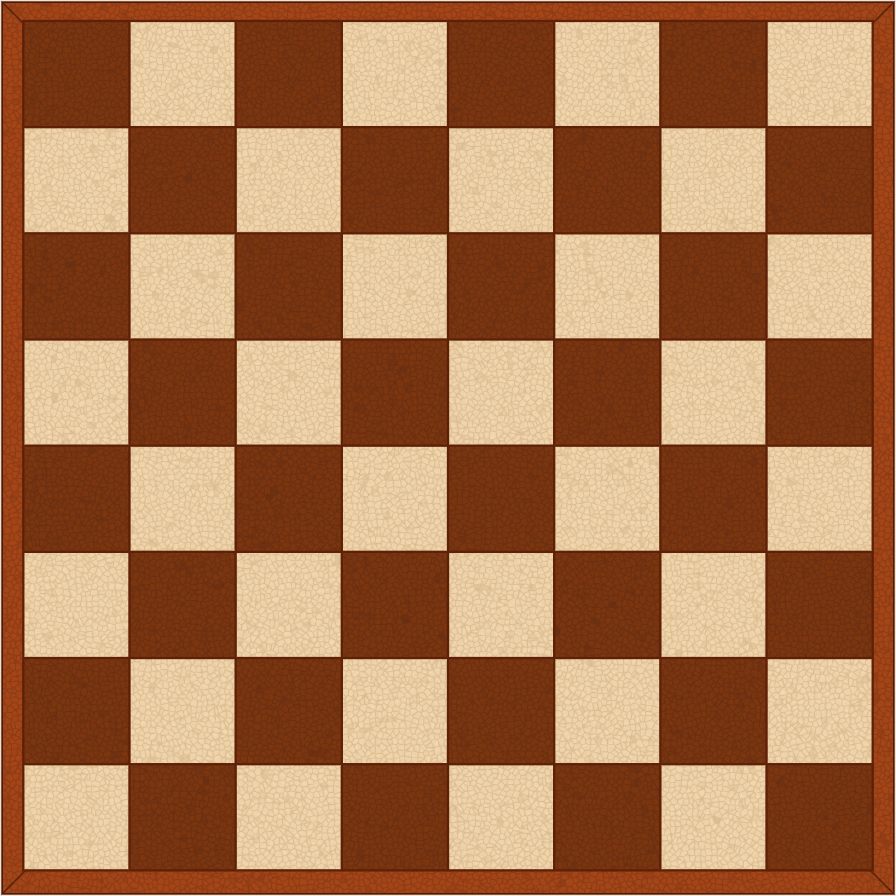
This pattern is drawn by a Shadertoy shader. Its source:

```glsl
// Eight by eight checkered board with crackled squares and a mitred wooden frame.

const float SQUARES      = 8.0;
const float PITCH        = 0.1185;            // side of one square
const vec2  BOARD_CENTER = vec2(0.5, 0.5026);
const float MARGIN       = 0.0014;            // pale rim outside the frame
const float GRID_WIDTH   = 0.0026;
const float FRAME_WIDTH  = 0.0020;            // frame outline and mitre lines
const float CRACK_CELLS  = 155.0;             // crackle cells across the canvas
const float CRACK_WIDTH  = 0.0009;
const float MOTTLE_SCALE = 210.0;

const vec3 LIGHT       = vec3(0.935, 0.825, 0.665);
const vec3 LIGHT_CRACK = vec3(0.855, 0.735, 0.560);
const vec3 DARK        = vec3(0.480, 0.208, 0.060);
const vec3 DARK_CRACK  = vec3(0.405, 0.180, 0.070);
const vec3 FRAME       = vec3(0.640, 0.270, 0.092);
const vec3 FRAME_CRACK = vec3(0.540, 0.225, 0.080);
const vec3 GRID_LINE   = vec3(0.370, 0.125, 0.025);
const vec3 FRAME_LINE  = vec3(0.300, 0.110, 0.035);
const vec3 RIM         = vec3(0.930, 0.890, 0.850);

vec2 hash22(vec2 p) {
    vec3 q = fract(vec3(p.xyx) * vec3(0.1031, 0.1030, 0.0973));
    q += dot(q, q.yzx + 33.33);
    return fract((q.xx + q.yz) * q.zy);
}

float gradientDot(vec2 corner, vec2 offset) {
    return dot(hash22(corner) * 2.0 - 1.0, offset);
}

float gradientNoise(vec2 p) {
    vec2 i = floor(p), f = fract(p);
    vec2 u = f * f * f * (f * (f * 6.0 - 15.0) + 10.0);
    vec2 e = vec2(0.0, 1.0);
    return mix(mix(gradientDot(i, f), gradientDot(i + e.yx, f - e.yx), u.x),
               mix(gradientDot(i + e, f - e), gradientDot(i + e.yy, f - e.yy), u.x), u.y);
}

// Approximate distance to the nearest Voronoi border, in cell units
float crackDistance(vec2 p) {
    vec2 cell = floor(p);
    float nearest = 8.0, second = 8.0;
    for (int y = -1; y <= 1; y++) {
        for (int x = -1; x <= 1; x++) {
            vec2 c = cell + vec2(x, y);
            float d = length(c + hash22(c) - p);
            second = min(second, max(nearest, d));
            nearest = min(nearest, d);
        }
    }
    return 0.5 * (second - nearest);
}

// Antialiased coverage of a line of the given width
float lineMask(float dist, float width, float px) {
    return clamp((0.5 * width - abs(dist)) / px + 0.5, 0.0, 1.0);
}

void mainImage(out vec4 fragColor, in vec2 fragCoord) {
    float px = 1.0 / min(iResolution.x, iResolution.y);
    vec2 uv = fragCoord / iResolution.xy;

    // Crackle and mottling shared by every surface
    float crack = lineMask(crackDistance(uv * CRACK_CELLS) / CRACK_CELLS, CRACK_WIDTH, px);
    float mottle = 1.0 + 0.05 * gradientNoise(uv * MOTTLE_SCALE);

    // Squares, the lower left one light
    vec2 grid = (uv - BOARD_CENTER) / PITCH;
    vec2 id = floor(grid);
    float isDark = mod(id.x + id.y, 2.0);
    vec3 color = mix(mix(LIGHT, LIGHT_CRACK, crack), mix(DARK, DARK_CRACK, crack), isDark);

    // Frame with mitred corners
    float boardDist = (max(abs(grid.x), abs(grid.y)) - 0.5 * SQUARES) * PITCH;
    vec2 fromCenter = abs(uv - 0.5);
    float mitreDist = (fromCenter.x - fromCenter.y) * inversesqrt(2.0);
    vec3 wood = mix(FRAME, FRAME_CRACK, crack);
    wood = mix(wood, FRAME_LINE, 0.8 * lineMask(mitreDist, FRAME_WIDTH, px));
    color = mix(color, wood, clamp(boardDist / px + 0.5, 0.0, 1.0)) * mottle;

    // Lines between squares and around the board
    vec2 toLine = abs(grid - round(grid)) * PITCH;
    float gridDist = max(min(toLine.x, toLine.y), boardDist);
    color = mix(color, GRID_LINE, lineMask(gridDist, GRID_WIDTH, px));

    // Outer outline and rim
    float rimDist = max(fromCenter.x, fromCenter.y) - 0.5 + MARGIN;
    color = mix(color, FRAME_LINE, lineMask(rimDist + 0.5 * FRAME_WIDTH, FRAME_WIDTH, px));
    color = mix(color, RIM, clamp(rimDist / px + 0.5, 0.0, 1.0));

    fragColor = vec4(color, 1.0);
}
```
